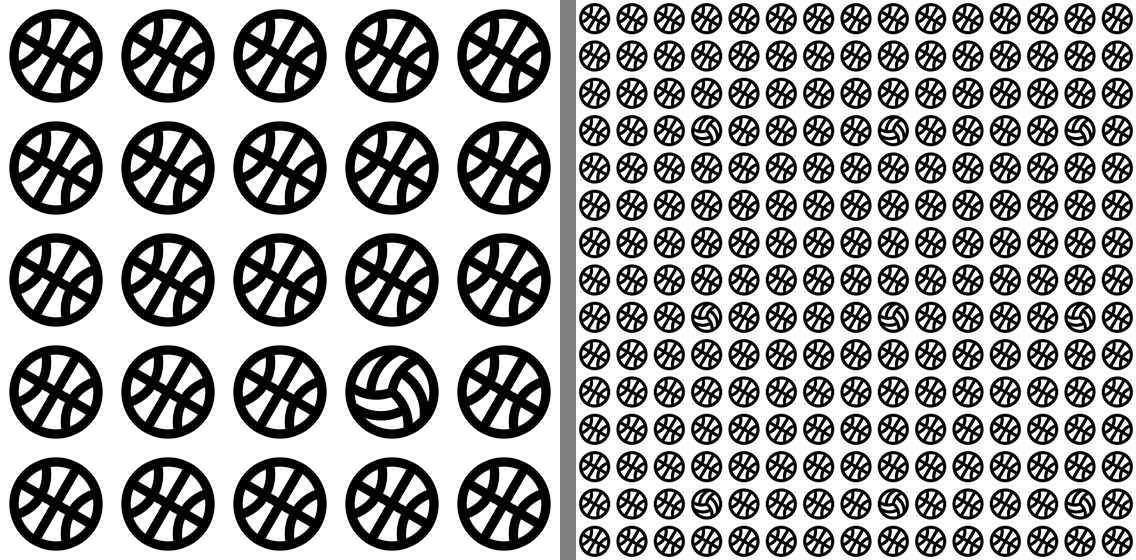
Left: one tile. Right: repeated 3 by 3.
Write a WebGL 2 fragment shader that draws this pattern.

```glsl
#version 300 es
precision highp float;

uniform vec2 u_resolution;
out vec4 fragColor;

const float REPEATS = 5.0;            // balls across and down
const float CELL = 24.0;              // cell side in drawing units
const vec2 ODD_CELL = vec2(3.0, 1.0); // the one differently seamed ball
const float RIM = 9.0;                // centre line of the outer ring
const float HALF_STROKE = 1.0;
const vec3 PAPER = vec3(1.0);
const vec3 INK = vec3(0.0);

vec2 rotate(vec2 p, float degrees) {
    float a = radians(degrees);
    return mat2(cos(a), sin(a), -sin(a), cos(a)) * p;
}

float disc(vec2 p, vec2 centre, float radius) {
    return length(p - centre) - radius;
}

float ring(vec2 p, vec2 centre, float radius, float halfWidth) {
    return abs(disc(p, centre, radius)) - halfWidth;
}

// Two crossed straight seams and a mirrored pair of arcs
float crossedSeams(vec2 p, float rim, float halfWidth) {
    vec2 q = abs(rotate(p, 30.0));
    float straight = min(q.x, q.y) - halfWidth;
    float arcs = ring(q, vec2(rim * sqrt(2.0), 0.0), rim, halfWidth);
    return min(straight, arcs);
}

// Three swirling panels, each with a main seam and a shorter inner one
float swirledSeams(vec2 p, float rim, float halfWidth) {
    vec2 mainCentre = rotate(vec2(rim, 0.0), 112.0);
    vec2 nextCentre = rotate(mainCentre, 120.0);
    vec2 innerCentre = vec2(-2.4, 4.9);
    float d = CELL;
    for (int i = 0; i < 3; i++) {
        vec2 q = rotate(p, 120.0 * float(i));
        // Keep the half of the main arc that leaves the ball centre
        float side = (mainCentre.y * q.x - mainCentre.x * q.y) / rim;
        float mainSeam = max(ring(q, mainCentre, rim, halfWidth), side);
        // The inner seam stops at the neighbouring main seam
        float innerSeam = max(ring(q, innerCentre, 10.0, halfWidth),
                              disc(q, nextCentre, rim));
        d = min(d, min(mainSeam, innerSeam));
    }
    return d;
}

float ball(vec2 p, bool swirled, float rim, float halfWidth) {
    float seams = swirled ? swirledSeams(p, rim, halfWidth)
                          : crossedSeams(p, rim, halfWidth);
    float inside = disc(p, vec2(0.0), rim);
    return min(ring(p, vec2(0.0), rim, halfWidth), max(seams, inside));
}

float coverage(float d, float pixel) {
    return clamp(0.5 - d / pixel, 0.0, 1.0);
}

void main() {
    vec2 grid = gl_FragCoord.xy / u_resolution * REPEATS;
    vec2 cell = mod(floor(grid), REPEATS);
    vec2 p = (fract(grid) - 0.5) * CELL;
    float pixel = CELL * REPEATS / min(u_resolution.x, u_resolution.y);

    float d = ball(p, cell == ODD_CELL, RIM, HALF_STROKE);
    fragColor = vec4(mix(PAPER, INK, coverage(d, pixel)), 1.0);
}
```
